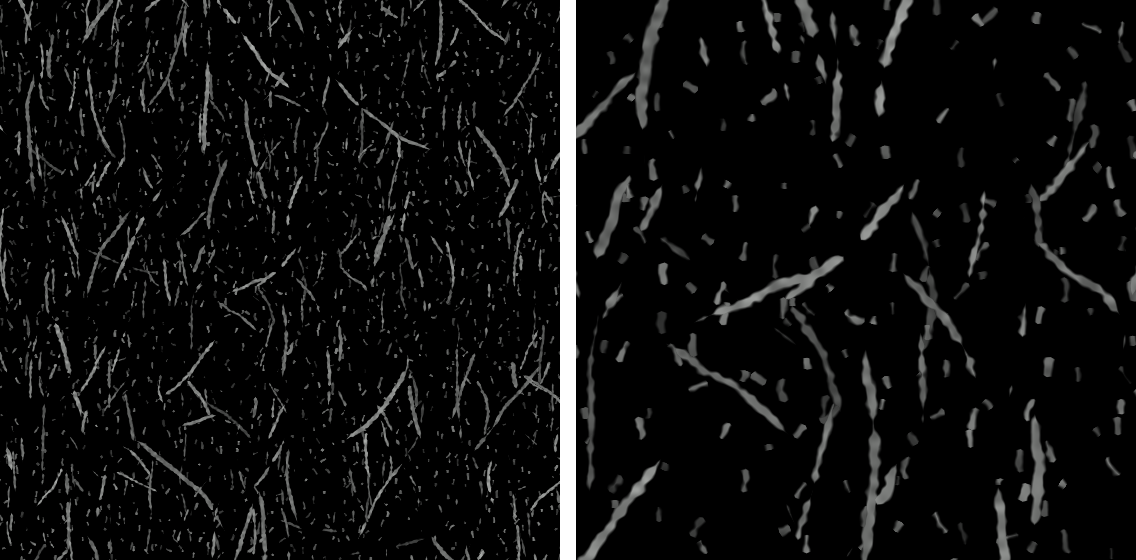
Left: the whole. Right: its middle third, enlarged.
Write a WebGL 2 fragment shader that draws this texture.

```glsl
#version 300 es
precision highp float;
// Scattered, mostly upright grey fibres, broken threads and specks on black.

#define FIBRE_WIDTH 0.0034
#define THREAD_WIDTH 0.0022
#define SPECK_WIDTH 0.0018
#define BEND 0.22
#define WOBBLE 0.07
#define DASH_RATE 48.0
#define ROUGHNESS 0.0026
#define GRAIN_RATE 230.0
#define SOFTNESS 0.0011
#define TINT vec3(0.985, 1.0, 0.985)

uniform vec2 u_resolution;
out vec4 fragColor;

float hash(vec2 p) {
  return fract(sin(dot(p, vec2(127.1, 311.7))) * 43758.5453);
}

float noise(vec2 p) {
  vec2 i = floor(p), f = fract(p);
  f = f * f * (3.0 - 2.0 * f);
  float low = mix(hash(i), hash(i + vec2(1, 0)), f.x);
  float high = mix(hash(i + vec2(0, 1)), hash(i + vec2(1, 1)), f.x);
  return mix(low, high, f.y);
}

// Signed distance to one bent, tapering and interrupted stroke.
float strokeDistance(vec2 q, float halfLength, float halfWidth, float bend, float gaps, float id) {
  float t = q.y / halfLength;
  float sway = (noise(vec2(t * 2.5 + 9.0, id)) - 0.5) * WOBBLE;
  float x = q.x - halfLength * (bend * t * t + sway);
  float dash = noise(vec2(q.y * DASH_RATE + 50.0, id + 7.0));
  float body = smoothstep(gaps - 0.15, gaps + 0.15, dash);
  body *= 1.0 - smoothstep(0.65, 1.0, abs(t));
  return abs(x) - mix(-0.003, halfWidth, body);
}

// One stroke per cell; returns the brightest tone reaching this point.
float strokeLayer(vec2 p, float cell, vec2 lengths, float halfWidth, float gaps,
                  float tilt, float density, vec2 tones, float rough, float seed) {
  float soft = max(SOFTNESS, 0.75 / u_resolution.y);
  vec2 home = floor(p / cell);
  float tone = 0.0;
  for (int j = -1; j <= 1; j++) {
    for (int i = -1; i <= 1; i++) {
      vec2 id = home + vec2(i, j);
      vec2 key = id + seed;
      if (hash(key + 3.7) > density) continue;
      vec2 center = (id + vec2(hash(key), hash(key + 17.3))) * cell;
      float lean = 2.0 * hash(key + 31.9) - 1.0;
      float angle = lean * (0.22 + tilt * lean * lean);
      float c = cos(angle), s = sin(angle);
      vec2 q = mat2(c, -s, s, c) * (p - center);
      float halfLength = cell * mix(lengths.x, lengths.y, hash(key + 47.1));
      if (abs(q.y) > halfLength || abs(q.x) > 0.35 * halfLength + 0.01) continue;
      float width = halfWidth * mix(0.65, 1.25, hash(key + 59.3));
      float bend = BEND * (2.0 * hash(key + 71.7) - 1.0);
      float d = strokeDistance(q, halfLength, width, bend, gaps, floor(hash(key + 83.9) * 900.0));
      float cover = 1.0 - smoothstep(-soft, soft, d + rough);
      tone = max(tone, cover * mix(tones.x, tones.y, hash(key + 97.1)));
    }
  }
  return tone;
}

void main() {
  vec2 p = gl_FragCoord.xy / u_resolution.y;
  float rough = (noise(p * GRAIN_RATE) - 0.42) * ROUGHNESS;

  // Long fibres, then shorter ones
  float tone = strokeLayer(p, 0.14, vec2(0.35, 0.95), FIBRE_WIDTH, 0.17, 0.75, 1.0,
                           vec2(0.42, 0.62), rough, 11.0);
  tone = max(tone, strokeLayer(p, 0.085, vec2(0.25, 0.75), FIBRE_WIDTH * 0.75, 0.22, 1.2, 0.65,
                               vec2(0.38, 0.64), rough, 137.0));

  // Thin threads broken into dashes
  tone = max(tone, strokeLayer(p, 0.09, vec2(0.5, 0.95), THREAD_WIDTH, 0.5, 0.4, 1.0,
                               vec2(0.32, 0.56), rough, 251.0));
  tone = max(tone, strokeLayer(p, 0.12, vec2(0.5, 0.95), THREAD_WIDTH, 0.52, 1.2, 0.7,
                               vec2(0.28, 0.5), rough, 389.0));

  // Fine specks
  tone = max(tone, strokeLayer(p, 0.023, vec2(0.1, 0.42), SPECK_WIDTH, -0.2, 1.0, 0.8,
                               vec2(0.2, 0.52), rough, 523.0));

  // Mottled surface
  float grain = mix(0.72, 1.12, noise(p * GRAIN_RATE * 0.8 + 40.0));
  fragColor = vec4(TINT * tone * grain, 1.0);
}
```
